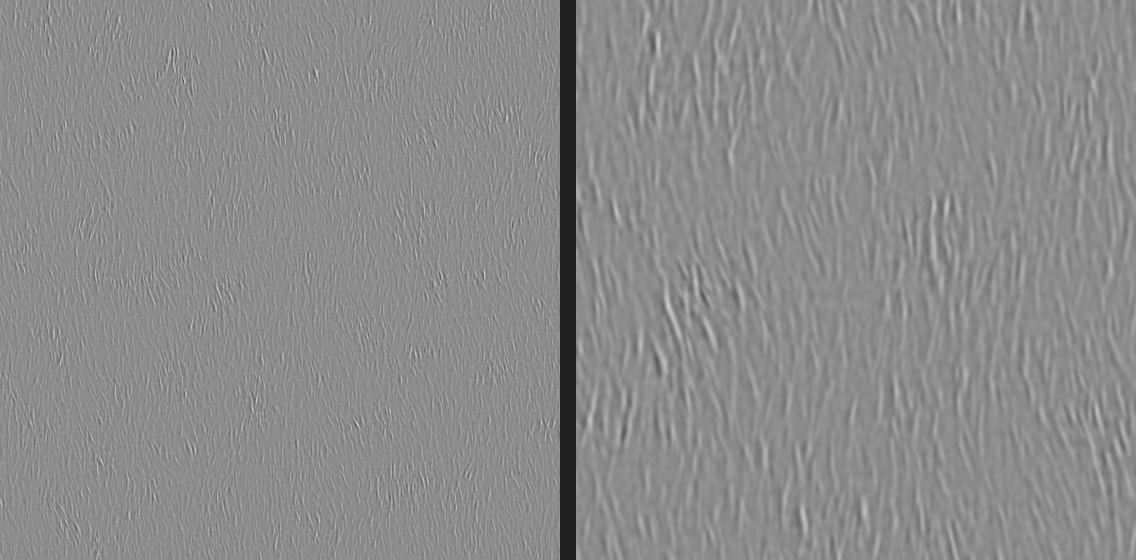
Left: the whole. Right: its middle third, enlarged.
Give the GLSL for this texture map, as a Shadertoy shader.

```glsl
// Fine grey fur or brushed felt: three layers of short, nearly upright fibres
// are scattered in jittered cells, each with a bright core and dark flanks.
// Gradient noise bends their lean, gathers rough patches and adds fine grain.

vec2 hash2(vec2 p) {
    uvec2 q = uvec2(ivec2(p)) * uvec2(1597u, 3821u);
    uint n = (q.x ^ q.y) * 74351u;
    n = (n ^ (n >> 15)) * 29573u + q.x;
    n = (n ^ (n >> 13)) * 60493u + q.y;
    n ^= n >> 16;
    return vec2(n & 65535u, (n * 40503u) >> 16) / 65535.0;
}

float cornerSlope(vec2 cell, vec2 offset) {
    return dot(hash2(cell) * 2.0 - 1.0, offset);
}

float gradientNoise(vec2 p) {
    vec2 i = floor(p), f = p - i;
    vec2 w = f * f * f * (f * (f * 6.0 - 15.0) + 10.0);
    vec2 e = vec2(1.0, 0.0);
    float low = mix(cornerSlope(i, f), cornerSlope(i + e, f - e), w.x);
    float high = mix(cornerSlope(i + e.yx, f - e.yx), cornerSlope(i + 1.0, f - 1.0), w.x);
    return mix(low, high, w.y);
}

// One fibre: relief profile across, soft taper along
float fibre(vec2 d, float angle, float halfLength, float width) {
    float c = cos(angle), s = sin(angle);
    float across = (c * d.x + s * d.y) / width;
    float along = (c * d.y - s * d.x) / halfLength;
    float taper = max(1.0 - along * along, 0.0);
    float relief = 1.0 - across * across + 0.5 * across;
    return relief * exp(-0.5 * across * across) * taper * taper;
}

float fibreLayer(vec2 uv, float lean, float seed) {
    vec2 cellSize = vec2(0.0091, 0.02);
    vec2 home = floor(uv / cellSize + seed * 0.37);
    float sum = 0.0;
    for (int y = -1; y <= 1; y++) {
        for (int x = -2; x <= 2; x++) {
            vec2 cell = home + vec2(x, y);
            vec2 jitter = hash2(cell + seed * 517.0);
            vec2 traits = hash2(cell + seed * 517.0 + 4000.0);
            vec2 centre = (cell + jitter - seed * 0.37) * cellSize;
            float angle = lean + 0.5 * (traits.x - 0.5);
            float halfLength = mix(0.011, 0.018, traits.y);
            float width = mix(0.0014, 0.002, fract(traits.x * 7.0));
            float strength = mix(-0.5, 1.0, fract(traits.y * 11.0));
            sum += strength * fibre(uv - centre, angle, halfLength, width);
        }
    }
    return sum;
}

void mainImage(out vec4 fragColor, in vec2 fragCoord) {
    vec2 uv = fragCoord / iResolution.y;

    // Slowly turning lean, tipped a little to the left
    float lean = 0.1 + 0.55 * gradientNoise(uv * vec2(9.0, 7.0) + 31.0);

    float fur = 0.0;
    for (int layer = 1; layer <= 3; layer++) {
        fur += fibreLayer(uv, lean, float(layer));
    }

    // Rough tufts among calm areas
    float tufts = gradientNoise(uv * vec2(14.0, 11.0) + 7.0)
                + 0.5 * gradientNoise(uv * vec2(31.0, 23.0) + 90.0);
    float roughness = smoothstep(-0.1, 0.65, tufts);

    // Fine grain, stretched slightly along the fibres
    float grain = gradientNoise(uv * vec2(240.0, 170.0) + 11.0);

    float grey = 0.55 + fur * mix(0.075, 0.2, roughness)
               + grain * mix(0.05, 0.1, roughness);
    fragColor = vec4(vec3(clamp(grey, 0.0, 1.0)), 1.0);
}
```
